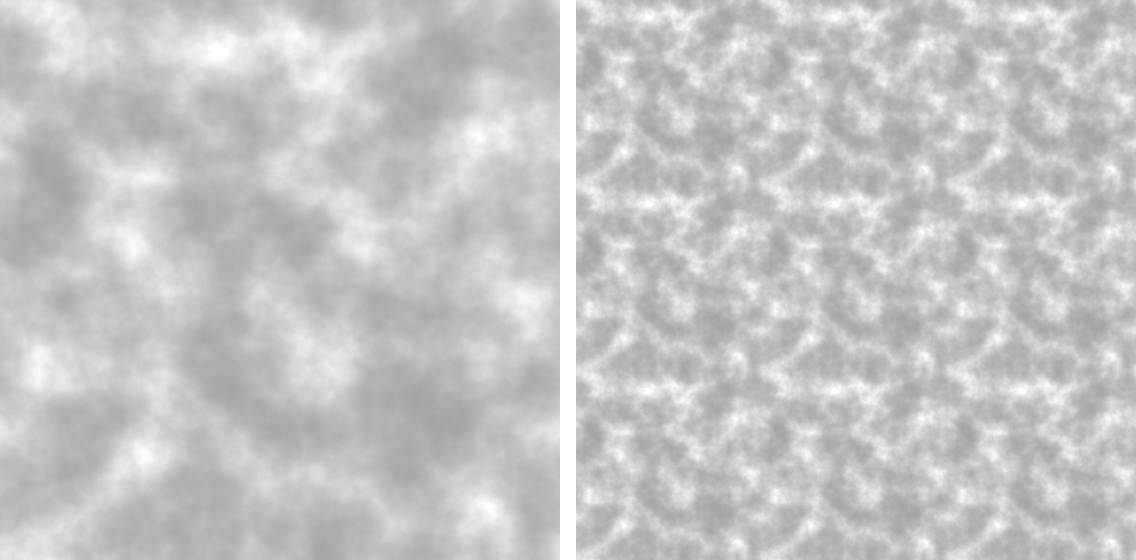
Left, the tile; right, the same tile 3 across and 3 down.
Write a WebGL 2 fragment shader that draws this texture.

```glsl
#version 300 es
precision highp float;

uniform vec2 u_resolution;
out vec4 fragColor;

// Pseudo-random unit vector for a lattice cell
vec2 randomGradient(ivec2 cell, int seed) {
    uint h = uint(cell.x) * 1597334677u ^ uint(cell.y) * 3812015801u ^ uint(seed) * 2798796415u;
    h = (h ^ (h >> 16)) * 2246822519u;
    h = (h ^ (h >> 13)) * 3266489917u;
    h ^= h >> 16;
    float angle = 6.283185 * float(h & 65535u) / 65536.0;
    return vec2(cos(angle), sin(angle));
}

// Contribution of one lattice corner, wrapped at the period
float corner(ivec2 cell, ivec2 offset, vec2 local, int period, int seed) {
    ivec2 wrapped = (cell + offset) % period;
    return dot(randomGradient(wrapped, seed), local - vec2(offset));
}

// Gradient noise that repeats after a whole number of cells
float tiledNoise(vec2 p, int period, int seed) {
    ivec2 cell = ivec2(floor(p));
    vec2 f = fract(p);
    vec2 s = f * f * f * (f * (f * 6.0 - 15.0) + 10.0);
    float bottom = mix(corner(cell, ivec2(0, 0), f, period, seed),
                       corner(cell, ivec2(1, 0), f, period, seed), s.x);
    float top = mix(corner(cell, ivec2(0, 1), f, period, seed),
                    corner(cell, ivec2(1, 1), f, period, seed), s.x);
    return mix(bottom, top, s.y);
}

// Octaves with shifted lattices, so their zero points do not line up
float cloudNoise(vec2 uv) {
    float sum = 0.0;
    float amplitude = 1.0;
    int period = 6;
    for (int octave = 0; octave < 6; octave++) {
        vec2 shift = vec2(0.37, 0.61) * float(octave);
        sum += amplitude * tiledNoise(uv * float(period) + shift, period, octave + 11);
        amplitude *= 0.5;
        period *= 2;
    }
    return sum;
}

void main() {
    vec2 uv = gl_FragCoord.xy / u_resolution;
    float density = 4.1 * cloudNoise(uv);

    // Grey tone with a slightly stretched bright end
    float tone = 0.761 + 0.064 * density + 0.008 * density * density;
    fragColor = vec4(vec3(clamp(tone, 0.0, 1.0)), 1.0);
}
```
